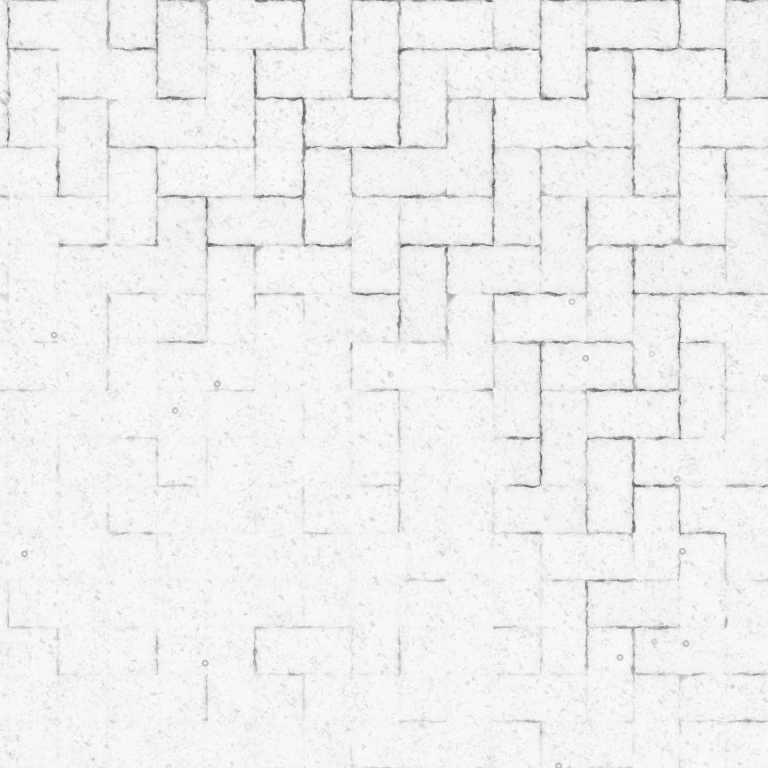
A Shadertoy shader for this texture map:

```glsl
// Pale herringbone paving, 16 by 16 half-bricks, with dark joints worn away towards the lower left.

vec2 hash2(vec2 p) {
    vec3 h = fract(p.xyx * vec3(0.1031, 0.1030, 0.0973));
    h += dot(h, h.yzx + 33.33);
    return fract((h.xx + h.yz) * h.zy);
}

// Cellular noise: distance to the nearest point, and that point's random value
vec2 cellular(vec2 p) {
    vec2 id = floor(p), nearest = vec2(9.0, 0.0);
    for (int j = -1; j <= 1; j++)
    for (int i = -1; i <= 1; i++) {
        vec2 cell = id + vec2(i, j);
        float d = length(cell + hash2(cell) - p);
        if (d < nearest.x) nearest = vec2(d, hash2(cell + 71.0).x);
    }
    return nearest;
}

// Layered, rotated sines, roughly -1 to 1
float waves(vec2 p) {
    float sum = 0.0, amp = 0.5;
    for (int i = 0; i < 5; i++) {
        sum += amp * sin(p.x + 1.3 * sin(p.y + sum));
        p = mat2(0.8, 0.6, -0.6, 0.8) * p * 1.7 + 2.3;
        amp *= 0.72;
    }
    return sum;
}

// How much joint filling survives; uv runs downwards
float jointSurvival(vec2 uv) {
    float limit = 0.43 + 0.46 * smoothstep(0.6, 0.75, uv.x);
    float keep = 1.0 - smoothstep(limit - 0.1, limit + 0.08, uv.y + 0.05 * waves(uv * 9.0));
    keep *= mix(0.45, 1.0, smoothstep(0.1, 0.26, uv.x));
    return keep * (1.0 - 0.75 * smoothstep(0.9, 0.96, uv.x) * smoothstep(0.3, 0.45, uv.y));
}

// Darkness of one joint at a given distance, for the unit segment it lies on
float joint(float dist, vec2 segment, vec2 q, float survival, float blur) {
    float strength = 0.75 * hash2(segment).x + 0.55 * survival - 0.31 + 0.24 * waves(q * 2.5);
    strength = smoothstep(0.1, 0.95, strength);
    float width = 0.02 + 0.022 * waves(q * 8.0 + 5.0);
    float core = 1.0 - smoothstep(width - blur, width + blur, dist);
    float halo = exp(-dist * 18.0) * (0.7 + 0.5 * waves(q * 17.0 + 9.0));
    return strength * (core * (0.33 + 0.14 * waves(q * 14.0)) + 0.15 * halo) + 0.018 * halo;
}

void mainImage(out vec4 fragColor, in vec2 fragCoord) {
    vec2 uv = fragCoord / iResolution.xy;
    uv.y = 1.0 - uv.y;
    float survival = jointSurvival(uv);

    // Slightly uneven grid with ragged edges
    vec2 bow = sin(3.1416 * uv);
    vec2 shift = vec2(0.0078 + 0.0124 * bow.x + 0.0026 * cos(3.1416 * uv.x), 0.0082 * bow.y);
    vec2 q = 16.0 * (uv - shift);
    q += 0.018 * vec2(waves(q * 9.0), waves(q * 9.0 + 40.0));

    // Herringbone: two cells of a flat brick, then two of an upright one
    vec2 id = floor(q);
    float phase = mod(id.x - id.y, 4.0);
    bool flatBrick = phase < 1.5;
    vec2 origin = id - (flatBrick ? vec2(phase, 0.0) : vec2(0.0, 3.0 - phase));
    vec2 size = flatBrick ? vec2(2.0, 1.0) : vec2(1.0, 2.0);
    vec2 edge = min(q - origin, origin + size - q);

    // Joints and filled corners
    float blur = max(0.018, 11.0 / iResolution.y);
    vec2 corner = round(q);
    float upright = joint(edge.x, vec2(corner.x, id.y) + 200.0, q, survival, blur);
    float level = joint(edge.y, vec2(id.x, corner.y) + 400.0, q, survival, blur);
    float chip = 0.05 + 0.24 * pow(hash2(corner + origin * 3.0 + 90.0).x, 5.0);
    float fill = 1.0 - smoothstep(chip * 0.5, chip + blur, edge.x + edge.y);
    float dark = max(max(upright, level), 0.24 * fill * survival);

    // Stone tint and soft stains
    float shade = 0.975 - 0.012 * hash2(origin + 600.0).x * (0.3 + 0.7 * survival);
    float stain = waves(uv * 60.0);
    shade -= 0.007 * smoothstep(0.0, 0.9, stain);

    // Fine angular grain, gathered in loose clusters
    float grain = cellular(uv * 300.0).y;
    float cluster = cellular(uv * 95.0 + 0.3 * waves(uv * 260.0)).y;
    shade -= 0.052 * grain * grain * grain * (0.55 + 0.9 * cluster * cluster + 0.3 * stain);

    // Ragged specks and small ring-shaped pits
    vec2 speck = cellular(uv * 105.0 + 0.22 * waves(uv * 420.0));
    shade -= 0.1 * smoothstep(0.42, 0.1, speck.x) * smoothstep(0.86, 1.0, speck.y);
    vec2 pit = cellular(uv * 24.0 + 7.0);
    float ring = 1.0 - smoothstep(0.015, 0.055, abs(pit.x - 0.075));
    shade -= 0.2 * ring * smoothstep(0.96, 0.99, pit.y);

    fragColor = vec4(vec3(clamp(shade - dark, 0.0, 1.0)), 1.0);
}
```
